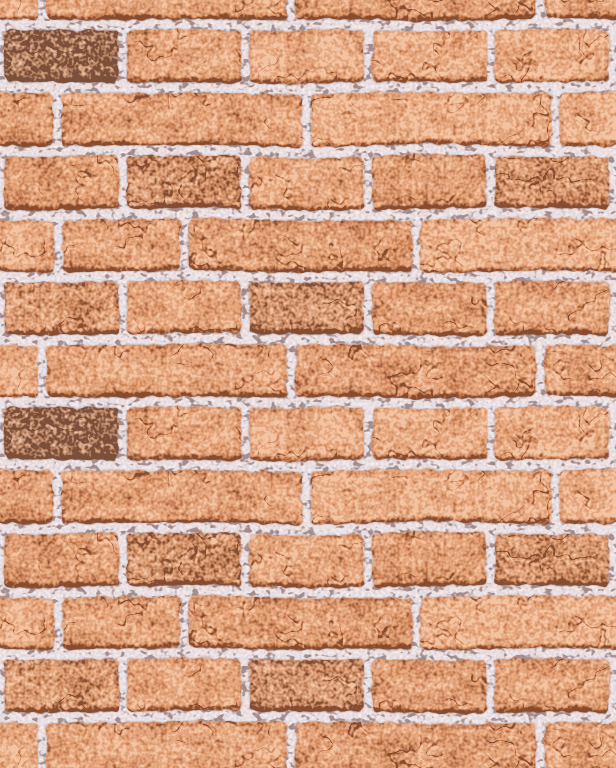
A WebGL 1 fragment shader for this texture:

```glsl
precision highp float;
// Weathered orange brick wall with white mortar, repeating every six courses.
uniform vec2 u_resolution;

#define ROWS 12.21      // courses over the canvas height
#define TOP 0.40        // part of a course showing at the top
#define PERIOD 6.0      // courses before the wall repeats
#define HEADER 1.95     // short brick pitch, in course heights
#define STRETCHER 3.96  // long brick pitch
#define JOINT vec2(0.070, 0.085)  // half widths of the mortar
#define CORNER 0.08     // corner rounding
#define ROUGH 0.045     // raggedness of the edges
#define GRAIN 0.65      // strength of the fine grain

const vec3 CLAY_LIGHT = vec3(0.95, 0.77, 0.64);
const vec3 CLAY = vec3(0.90, 0.65, 0.49);
const vec3 CLAY_DEEP = vec3(0.80, 0.52, 0.35);
const vec3 CLAY_DARK = vec3(0.53, 0.30, 0.19);
const vec3 MORTAR = vec3(0.92, 0.88, 0.89);
const vec3 MORTAR_GREY = vec3(0.64, 0.55, 0.55);

float hash(vec2 p) {
  vec3 a = fract(p.xyx * vec3(0.1031, 0.1030, 0.0973));
  a += dot(a, a.yzx + 33.33);
  return fract((a.x + a.y) * a.z);
}

// Dot product with a random gradient; rows of cells wrap with the wall.
float corner(vec2 cell, vec2 offset, float wrap) {
  float angle = 6.2832 * hash(vec2(cell.x, mod(cell.y, wrap)) + 17.0);
  return dot(vec2(cos(angle), sin(angle)), offset);
}

// Gradient noise; PERIOD * freq.y must be whole.
float noise(vec2 p, vec2 freq) {
  p *= freq;
  vec2 i = floor(p), f = p - i, s = f * f * f * (f * (f * 6.0 - 15.0) + 10.0);
  float wrap = PERIOD * freq.y;
  vec2 x = vec2(1.0, 0.0), y = vec2(0.0, 1.0);
  float a = mix(corner(i, f, wrap), corner(i + x, f - x, wrap), s.x);
  float b = mix(corner(i + y, f - y, wrap), corner(i + 1.0, f - 1.0, wrap), s.x);
  return mix(a, b, s.y);
}

// Thin broken lines along the zero level of a noise.
float cracks(vec2 p) {
  float line = abs(noise(p, vec2(1.5, 2.5)) + 0.45 * noise(p, vec2(6.0)));
  return (1.0 - smoothstep(0.01, 0.07, line)) * smoothstep(-0.05, 0.2, noise(p + 7.3, vec2(1.5)));
}

// Pitch and first joint of a course.
vec2 bond(float course, float x) {
  if (mod(course, 2.0) < 0.5) return vec2(HEADER, 0.0);
  if (course < 2.0) return vec2(STRETCHER, 0.91);
  if (course > 4.0) return vec2(STRETCHER, 0.67);
  return vec2(x < 2.93 ? 2.0 : 3.69, 2.93);
}

float same(vec2 a, vec2 b) {
  return 1.0 - step(0.5, distance(a, b));
}

// How strongly a brick is burnt.
float burnt(vec2 id) {
  return same(id, vec2(0.0, 0.0)) + 0.5 * same(id, vec2(1.0, 2.0)) + 0.45 * same(id, vec2(4.0, 2.0))
       + 0.4 * same(id, vec2(0.0, 4.0)) + 0.6 * same(id, vec2(2.0, 4.0));
}

vec3 brickColour(vec2 p, vec2 id, vec2 size, vec2 local) {
  float burn = burnt(id);
  vec2 own = p + vec2(5.0 * id.x, 0.0);
  float fine = noise(p, vec2(11.0)) + noise(p + 3.1, vec2(20.0));
  float tone = 0.10 + 0.45 * noise(own, vec2(2.0, 3.0)) + GRAIN * (1.0 + 0.5 * burn) * fine;
  tone += 0.28 * (hash(id + 41.0) - 0.5) - 0.5 * burn;
  tone += 0.25 * cracks(own - vec2(0.02, 0.05)) - 0.65 * cracks(own);
  // worn rim, with a deep shadow under the lower edge
  vec2 rim = min(local, size - local) - JOINT;
  tone -= 0.22 * (1.0 - smoothstep(0.0, 0.10, min(rim.x, rim.y)));
  float lower = size.y - local.y - JOINT.y + 0.06 * noise(p, vec2(4.0));
  tone -= 0.75 * (1.0 - smoothstep(0.02, 0.10, lower));
  vec3 c = mix(CLAY_DEEP, CLAY, smoothstep(-0.30, 0.08, tone));
  c = mix(c, CLAY_LIGHT, smoothstep(0.12, 0.48, tone));
  c = mix(CLAY_DARK, c, smoothstep(-0.80, -0.25, tone));
  return mix(c, vec3(dot(c, vec3(0.33))), 0.25 * burn * burn);
}

vec3 mortarColour(vec2 p, float depth) {
  float pits = noise(p, vec2(5.0, 9.0)) + 0.8 * noise(p + 2.7, vec2(13.0, 17.0));
  vec3 c = mix(MORTAR, MORTAR_GREY, smoothstep(0.08, 0.50, pits));
  c *= 1.0 + 0.10 * noise(p, vec2(20.0));
  return mix(c, MORTAR_GREY, 0.35 * smoothstep(-0.035, 0.0, depth));
}

void main() {
  vec2 p = vec2(gl_FragCoord.x, u_resolution.y - gl_FragCoord.y) / u_resolution.y * ROWS;
  p.y -= TOP;

  // ragged, slightly sagging courses
  vec2 w = p + ROUGH * vec2(noise(p, vec2(5.0)), noise(p + 4.7, vec2(5.0)));
  w += 0.4 * ROUGH * vec2(noise(p, vec2(12.0)), noise(p + 8.2, vec2(12.0)));
  w.y += 0.07 * noise(p + 2.1, vec2(0.5));

  // brick under this point
  float course = mod(floor(w.y), PERIOD);
  vec2 lay = bond(course, w.x);
  float along = (w.x - lay.y) / lay.x;
  vec2 id = vec2(floor(along), course);
  vec2 size = vec2(lay.x, 1.0);
  vec2 local = fract(vec2(along, w.y)) * size;
  vec2 edge = min(local, size - local) - JOINT;
  float depth = CORNER - length(max(CORNER - edge, 0.0));

  float blur = 0.8 * ROWS / u_resolution.y;
  float mask = smoothstep(-blur, blur, depth);
  gl_FragColor = vec4(mix(mortarColour(p, depth), brickColour(p, id, size, local), mask), 1.0);
}
```
